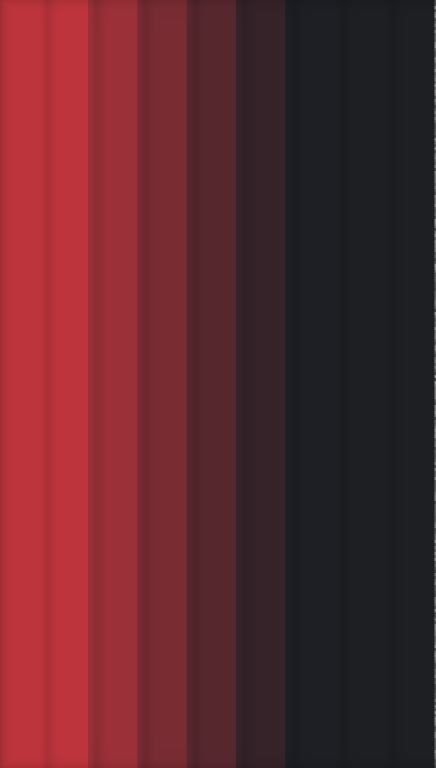
Give the GLSL for this background, as a Shadertoy shader.

```glsl
const vec3 RED = vec3(0.745, 0.205, 0.238);
const vec3 BAND_STEP = vec3(0.134, 0.017, 0.019);   // darkening per band
const vec3 CHARCOAL = vec3(0.114, 0.121, 0.134);
const vec3 RIM_COLOR = vec3(0.62);
const float FIRST_EDGE = 0.2005;    // where the first darker band starts
const float BAND_WIDTH = 0.1132;
const float FOLD_DEPTH = 0.09;      // strength of the shadow beside each edge
const float FOLD_CENTER = 0.17;     // in band widths
const float FOLD_SPREAD = 0.15;
const float LIP_WIDTH = 0.14;       // thin paler strip at each edge
const float LIP_GAIN = 0.035;
const float BORDER_SHADE = 0.10;
const float BORDER_WIDTH = 0.012;
const float RIM_START = 0.9966;
const float RIM_DASHES = 256.0;

float hash(float n) {
    return fract(sin(n * 12.9898) * 43758.5453);
}

vec3 bandColor(float index) {
    return max(RED - BAND_STEP * max(index, 0.0), CHARCOAL);
}

// Soft shadow and pale lip within one band, t in 0..1
float foldShade(float t) {
    float d = (t - FOLD_CENTER) / FOLD_SPREAD;
    float shadow = FOLD_DEPTH * exp(-d * d);
    float lip = LIP_GAIN * (1.0 - smoothstep(LIP_WIDTH * 0.7, LIP_WIDTH * 1.2, t));
    return 1.0 - shadow + lip;
}

void mainImage(out vec4 fragColor, in vec2 fragCoord) {
    vec2 uv = fragCoord / iResolution.xy;
    float pixel = 1.0 / iResolution.x;

    // Vertical bands with antialiased boundaries
    float position = (uv.x - FIRST_EDGE) / BAND_WIDTH + 1.0;
    float index = floor(position);
    float t = position - index;
    float blend = smoothstep(0.0, pixel / BAND_WIDTH, t);
    vec3 color = mix(bandColor(index - 1.0), bandColor(index) * foldShade(t), blend);

    // Slight darkening along the left, top and bottom
    float border = min(uv.x, min(uv.y, 1.0 - uv.y) * iResolution.y / iResolution.x);
    color *= 1.0 - BORDER_SHADE * exp(-border / BORDER_WIDTH);

    // Broken pale rim on the right
    float dash = 0.35 + 0.65 * hash(floor(uv.y * RIM_DASHES));
    float rim = clamp((uv.x + 0.5 * pixel - RIM_START) / pixel, 0.0, 1.0);
    color = mix(color, RIM_COLOR, rim * dash);

    fragColor = vec4(color, 1.0);
}
```
